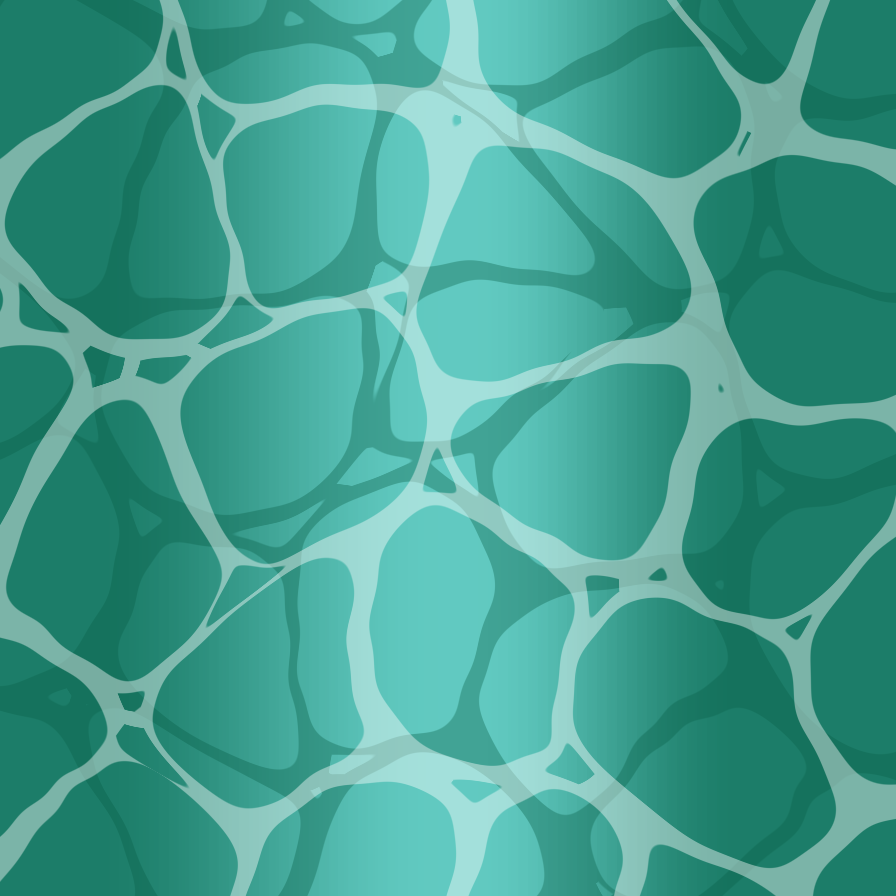
Give the GLSL for this texture, as a Shadertoy shader.

```glsl
// Two translucent webs of rounded cells, one pale and one dark, over a teal
// gradient that glows along the vertical middle. Each web is a Voronoi border
// field with a smooth minimum for fillets and small holes cut at junctions.

#define CELLS 3.9         // cells across the canvas
#define JITTER 0.80       // irregularity of the cell centres
#define STRAND 0.036      // half width of a strand, in cells
#define FILLET 0.080      // rounding of the cell corners
#define HOLE 0.072        // largest junction hole
#define PALE_ALPHA 0.42
#define DARK_ALPHA 0.36
#define EDGE_TEAL vec3(0.11, 0.49, 0.41)
#define GLOW_TEAL vec3(0.38, 0.79, 0.755)
#define SHADE_TEAL vec3(0.03, 0.37, 0.28)

vec3 hash3(vec2 cell) {
    vec3 q = vec3(dot(cell, vec2(127.1, 311.7)),
                  dot(cell, vec2(269.5, 183.3)),
                  dot(cell, vec2(419.2, 371.9)));
    return fract(sin(q) * 43758.5);
}

vec2 cellCentre(vec2 cell) {
    return cell + 0.5 + JITTER * (hash3(cell).xy - 0.5);
}

// Layered sines: broad bends first, then a slight hand-cut roughness
vec2 bend(vec2 p) {
    p += 0.11 * sin(p.yx * 2.1 + vec2(0.4, 2.3));
    p += 0.04 * sin(p.yx * 5.3 + vec2(1.7, 0.6));
    p += 0.007 * sin(p.yx * 19.0 + 3.0 * sin(p * 4.1));
    return p;
}

// Signed distance to a web, in cells; negative inside the strands
float web(vec2 p) {
    p = bend(p);
    vec2 base = floor(p);

    // Four nearest centres, sorted, with a random value for each
    vec4 dist = vec4(9.0), seed = vec4(0.0);
    vec2 nearest = vec2(0.0), nearestCell = base;
    for (int j = -2; j <= 2; j++)
    for (int i = -2; i <= 2; i++) {
        vec2 cell = base + vec2(i, j);
        vec2 r = cellCentre(cell) - p;
        float d = length(r), s = hash3(cell).z;
        if (d < dist.x) {
            dist = vec4(d, dist.xyz);
            seed = vec4(s, seed.xyz);
            nearest = r;
            nearestCell = cell;
        } else if (d < dist.y) {
            dist.yzw = vec3(d, dist.yz);
            seed.yzw = vec3(s, seed.yz);
        } else if (d < dist.z) {
            dist.zw = vec2(d, dist.z);
            seed.zw = vec2(s, seed.z);
        } else if (d < dist.w) {
            dist.w = d;
            seed.w = s;
        }
    }

    // Smooth minimum of the distances to all borders of the nearest cell
    float sum = 0.0;
    for (int j = -2; j <= 2; j++)
    for (int i = -2; i <= 2; i++) {
        vec2 cell = nearestCell + vec2(i, j);
        if (i == 0 && j == 0) continue;
        vec2 r = cellCentre(cell) - p;
        float border = dot(0.5 * (r + nearest), normalize(r - nearest));
        sum += exp(-border / FILLET);
    }
    float swell = 1.0 + 0.5 * sin(p.x * 2.7 + 1.3 * sin(p.y * 2.2));
    float strand = -FILLET * log(sum) - STRAND * swell;

    // Rounded triangular holes where three cells meet
    float soft = 0.014;
    vec3 gap = exp((dist.x - dist.xyz) / soft);
    float nearSoft = dist.x - soft * log(gap.x + gap.y + gap.z);
    float mean = (dist.x + dist.y + dist.z) / 3.0;
    float size = HOLE * (1.5 * fract(seed.x + seed.y + seed.z) - 0.35);
    float hole = mean - nearSoft - min(size, HOLE);
    hole = max(hole, 0.06 - (dist.w - dist.z));
    return max(strand, -hole);
}

// Antialiased coverage of a web
float coverage(vec2 p) {
    float blur = CELLS / iResolution.y;
    return 1.0 - smoothstep(-0.7 * blur, 0.7 * blur, web(p));
}

void mainImage(out vec4 fragColor, in vec2 fragCoord) {
    vec2 uv = fragCoord / iResolution.xy;
    vec2 p = fragCoord / iResolution.y * CELLS;

    // Horizontal glow in faint vertical bands
    float x = mix(uv.x, (floor(uv.x * 90.0) + 0.5) / 90.0, 0.6);
    float glow = smoothstep(0.10, 0.49, x) * (1.0 - smoothstep(0.53, 0.83, x));
    vec3 color = mix(EDGE_TEAL, GLOW_TEAL, glow);

    // The dark web lies below the pale one
    color = mix(color, SHADE_TEAL, DARK_ALPHA * coverage(p.yx + vec2(31.4, 17.7)));
    color = mix(color, vec3(1.0), PALE_ALPHA * coverage(p + vec2(5.2, 8.6)));
    fragColor = vec4(color, 1.0);
}
```
